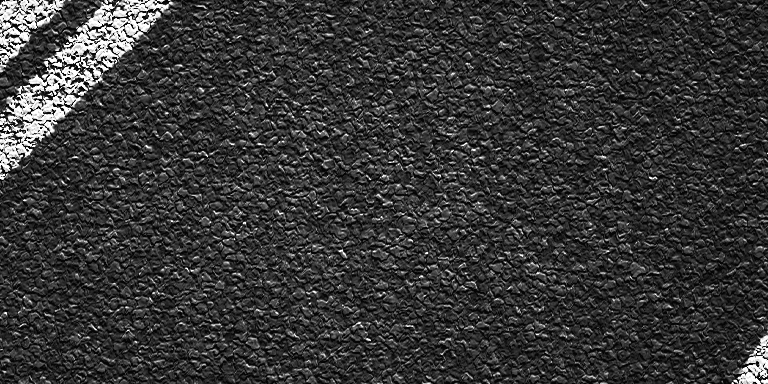
Give the GLSL for this texture, as a Shadertoy shader.

```glsl
// Coarse asphalt under raking light, with worn white road paint in two corners.
// Cellular stones in two sizes and fine grain form a height field; its slope
// toward the light gives the glints and shadows, its hollows break the paint.

vec2 hash2(vec2 p) {
    vec3 q = fract(vec3(p.xyx) * vec3(0.1031, 0.1030, 0.0973));
    q += dot(q, q.yzx + 33.33);
    return fract((q.xx + q.yz) * q.zy);
}

float noise(vec2 p) {
    vec2 i = floor(p), f = fract(p);
    f = f * f * (3.0 - 2.0 * f);
    float low = mix(hash2(i).x, hash2(i + vec2(1, 0)).x, f.x);
    float high = mix(hash2(i + vec2(0, 1)).x, hash2(i + vec2(1, 1)).x, f.x);
    return mix(low, high, f.y);
}

// Flat-topped stones of random height, parted by sunken joints.
float stones(vec2 p) {
    vec2 cell = floor(p), f = fract(p), nearestId = cell;
    float nearest = 9.0, second = 9.0;
    for (int y = -1; y <= 1; y++)
    for (int x = -1; x <= 1; x++) {
        vec2 offset = vec2(x, y);
        float d = length(offset + hash2(cell + offset) - f);
        if (d < nearest) {
            second = nearest;
            nearest = d;
            nearestId = cell + offset;
        } else {
            second = min(second, d);
        }
    }
    float level = 0.25 + 0.75 * hash2(nearestId + 71.0).y;
    return level * smoothstep(0.0, 0.5, second - nearest);
}

// Broken edges come from a two-scale warp; grain roughens the tops.
float asphaltHeight(vec2 p) {
    vec2 warp = vec2(noise(p * 60.0), noise(p * 60.0 + 40.0)) - 0.5;
    vec2 chip = vec2(noise(p * 140.0 + 7.0), noise(p * 140.0 + 90.0)) - 0.5;
    vec2 q = p + 0.016 * warp + 0.009 * chip;
    return 0.42 * stones(q * vec2(36.0, 44.0))
         + 0.28 * stones(q * vec2(70.0, 84.0) + 19.0)
         + 0.26 * noise(p * vec2(85.0, 105.0) + 5.0)
         + 0.16 * noise(p * vec2(170.0, 200.0) + 31.0);
}

// Coverage of the diagonal bands, 0 to 1.
float paintMask(vec2 p) {
    float ragged = 0.022 * (noise(p * 70.0) - 0.5) + 0.012 * (noise(p * 150.0) - 0.5);
    float d = p.y - 1.04 * p.x + ragged;
    float soft = 0.006;
    float wide = smoothstep(0.521 - soft, 0.521 + soft, d)
               * (1.0 - smoothstep(0.712 - soft, 0.712 + soft, d));
    float outer = smoothstep(0.817 - soft, 0.817 + soft, d);
    float corner = 1.4 * (p.x - 1.903) - p.y + ragged;
    return max(max(wide, outer), smoothstep(-soft, soft, corner));
}

void mainImage(out vec4 fragColor, in vec2 fragCoord) {
    vec2 p = fragCoord / iResolution.y;

    // Relief lit from the top of the canvas
    float h = asphaltHeight(p);
    float slope = h - asphaltHeight(p + vec2(0.001, 0.0055));

    // Dark stone, grey tops and small glints
    float tone = 0.045 + 0.32 * h + 0.52 * slope;
    tone += 1.2 * pow(max(slope - 0.14, 0.0), 1.5);
    tone *= 0.9 + 0.2 * noise(p * 14.0);

    // Broad light, strongest left of the middle
    vec2 fromLight = (p - vec2(0.85, 0.5)) / vec2(1.3, 0.85);
    tone *= 1.13 - 0.35 * smoothstep(0.1, 1.1, length(fromLight));

    // Paint clings to raised stone and leaves the hollows bare
    float wear = 0.14 * (noise(p * 28.0) - 0.5);
    float cling = smoothstep(0.22, 0.42, h + wear + 0.35 * slope);
    float paint = 0.92 + 0.8 * slope;
    tone = mix(tone, paint, paintMask(p) * cling);

    fragColor = vec4(vec3(clamp(tone, 0.02, 1.0)), 1.0);
}
```
